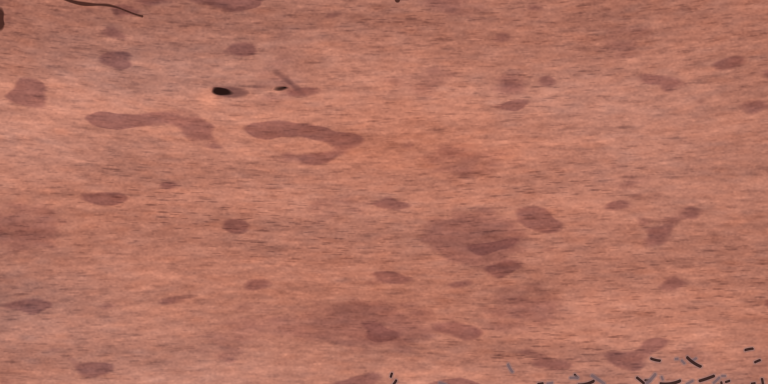
Write a WebGL 2 fragment shader that draws this texture.

```glsl
#version 300 es
precision highp float;
// A worn reddish-brown board with horizontal grain. Stretched cellular noise
// gives the streaks, pores and stains, layered sines the broad light bands;
// knots, a crack and worm tracks along the lower edge are distance functions.
uniform vec2 u_resolution;
out vec4 fragColor;

vec2 hash2(vec2 c) {
    vec3 a = fract(c.xyx * vec3(0.1031, 0.1030, 0.0973));
    a += dot(a, a.yzx + 33.33);
    return fract((a.xx + a.yz) * a.zy);
}

// Cellular noise: each cell adds one soft bump of random sign and height.
float bumps(vec2 p) {
    vec2 cell = floor(p);
    float sum = 0.0;
    for (int j = -1; j <= 1; j++)
    for (int i = -1; i <= 1; i++) {
        vec2 c = cell + vec2(i, j);
        vec2 d = p - c - hash2(c);
        float k = max(0.0, 1.0 - dot(d, d));
        sum += (2.0 * hash2(c + 57.0).x - 1.0) * k * k;
    }
    return sum;
}

// Short pointed dashes, one in some of the cells.
float pores(vec2 p, float share) {
    vec2 cell = floor(p);
    float ink = 0.0;
    for (int j = -1; j <= 1; j++)
    for (int i = -1; i <= 1; i++) {
        vec2 c = cell + vec2(i, j);
        vec2 r = hash2(c + 131.0);
        vec2 d = (p - c - hash2(c + 19.0)) / vec2(0.25 + 0.4 * r.y, 0.2 + 0.15 * r.y);
        float dash = 1.0 - smoothstep(0.3, 1.1, length(d));
        ink = max(ink, dash * step(r.x, share) * (0.45 + 0.55 * r.y));
    }
    return ink;
}

float segment(vec2 p, vec2 a, vec2 b) {
    vec2 ab = b - a;
    return length(p - a - ab * clamp(dot(p - a, ab) / dot(ab, ab), 0.0, 1.0));
}

void main() {
    vec2 p = gl_FragCoord.xy / u_resolution.y;

    // Grain coordinates: gently bent, most of all in the upper part
    vec2 g = p;
    g.y += 0.05 * sin(1.7 * p.x) * smoothstep(0.2, 0.8, p.y)
         + 0.006 * sin(5.0 * p.x + 7.0 * p.y);

    // Broad bands of light and shade
    float tone = 0.22 + 0.85 * exp(-pow((g.y - 0.66) / 0.14, 2.0))
               - 0.45 * smoothstep(0.78, 1.0, p.y)
               + 0.25 * sin(17.0 * g.y + 1.3 * sin(1.9 * p.x))
               + 0.15 * sin(41.0 * g.y + 2.0 * sin(1.3 * p.x + 1.0))
               - 0.5 * smoothstep(1.7, 2.05, p.x)
               - 0.3 * smoothstep(0.12, 0.0, p.x);

    // Streaks from wide to fine
    tone += 0.45 * bumps(g * vec2(3.0, 5.0) + 3.0)
          + 0.60 * bumps(g * vec2(2.2, 13.0) + 11.0)
          + 0.60 * bumps(g * vec2(10.0, 65.0) + 23.0)
          + 0.70 * bumps(g * vec2(42.0, 140.0) + 37.0)
          + 0.50 * bumps(p * vec2(150.0, 210.0) + 41.0);

    // Pores
    float poreZone = 0.7 + 0.5 * bumps(g * vec2(2.0, 9.0) + 71.0);
    tone -= 1.5 * poreZone * pores(g * vec2(30.0, 95.0), 0.42);
    tone -= 1.1 * pores(g * vec2(17.0, 60.0) + 9.0, 0.13);

    vec3 color = vec3(0.692, 0.453, 0.382) + tone * vec3(0.064, 0.046, 0.036);
    float hue = bumps(g * vec2(2.0, 6.0) + 91.0) + 0.5 * bumps(g * vec2(25.0, 80.0) + 5.0);
    color += hue * vec3(0.012, -0.008, -0.018);

    // Purplish stains, large and small
    float ragged = 0.16 * bumps(g * vec2(28.0, 60.0) + 7.0);
    float stain = 0.55 * smoothstep(0.5, 1.0, bumps(g * vec2(4.0, 7.0) + 47.0) + ragged)
                + 0.75 * smoothstep(0.66, 1.0, bumps(g * vec2(10.0, 24.0) + 83.0) + ragged);
    stain += 0.8 * smoothstep(1.2, 0.2, length((p - vec2(1.325, 0.78)) / vec2(0.05, 0.035)) + ragged);
    color = mix(color, color * vec3(0.74, 0.69, 0.75), min(stain, 1.0));

    // Two knots with a torn core and a shaded tail
    for (int i = 0; i < 2; i++) {
        float k = float(i);
        vec2 d = p - vec2(0.572 + 0.17 * k, 0.762 + 0.01 * k);
        float halo = smoothstep(1.0, 0.2, length((d + vec2(0.025, 0.015)) / vec2(0.05, 0.04)));
        color += halo * (1.0 - k) * vec3(0.07, 0.035, 0.015);
        float tail = length((d - vec2(0.015, 0.02 * k - 0.7 * k * d.x)) / vec2(0.05, 0.018));
        color = mix(color, vec3(0.40, 0.25, 0.24), 0.65 * smoothstep(1.1, 0.4, tail + 2.0 * ragged));
        float core = length(d / vec2(0.026, 0.011)) + 2.5 * ragged;
        color = mix(color, vec3(0.16, 0.09, 0.08), smoothstep(1.1, 0.6, core));
    }

    // Crack and chips along the upper edge
    vec2 w = p + vec2(0.0, 0.005 * sin(38.0 * p.x));
    float gap = segment(w, vec2(0.16, 1.006), vec2(0.37, 0.963)) - 0.003 + 0.01 * ragged;
    gap = min(gap, length((p - vec2(0.0, 0.95)) * vec2(1.0, 0.5)) - 0.013 + 0.03 * ragged);
    gap = min(gap, length(p - vec2(1.035, 1.0)) - 0.006);
    color = mix(color, vec3(0.24, 0.13, 0.11), 0.85 * smoothstep(0.003, -0.002, gap));

    // Worm tracks, crowded towards the lower right
    for (int i = 0; i < 30; i++) {
        vec2 r = hash2(vec2(float(i), 7.0));
        vec2 s = hash2(vec2(float(i), 29.0));
        vec2 d = p - vec2(0.9 + 1.1 * sqrt(r.x), 0.075 * r.y * r.y * (0.4 + r.x));
        float turn = 3.14 * s.x * s.x;
        d = mat2(cos(turn), -sin(turn), sin(turn), cos(turn)) * d;
        float reach = 0.002 + 0.024 * s.y * s.y;
        d.y += 14.0 * (r.y - 0.5) * d.x * d.x;
        float track = segment(d, vec2(-reach, 0.0), vec2(reach, 0.0)) - 0.0025 - 0.06 * reach;
        float pale = step(0.7, fract(7.0 * s.x + r.y));
        color = mix(color, vec3(0.54, 0.43, 0.43), 0.5 * smoothstep(0.005, 0.0, track - 0.001));
        vec3 floorColor = mix(vec3(0.20, 0.12, 0.11), vec3(0.47, 0.37, 0.38), pale);
        color = mix(color, floorColor, 0.9 * smoothstep(0.002, -0.002, track));
    }

    fragColor = vec4(clamp(color, 0.0, 1.0), 1.0);
}
```
